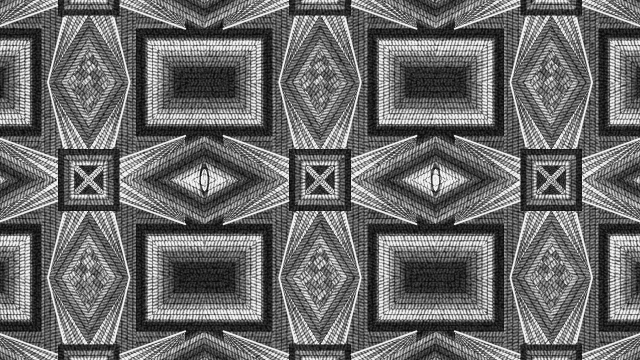
Give the GLSL for this pattern, as a WebGL 2 fragment shader.

```glsl
#version 300 es
precision highp float;
// Monochrome stitched tiling: mitred rectangles, fanned diamonds and small crossed squares.
uniform vec2 u_resolution;
out vec4 fragColor;

// Lengths are in units of 1/432 of the canvas height.
const float CANVAS_HEIGHT = 432.0;
const vec2 PERIOD = vec2(277.5, 234.5);
const vec2 HALF_CELL = PERIOD * 0.5;
const float SQUARE = 37.0;              // half side of the crossed square
const vec2 FRAME = vec2(82.0, 64.0);    // half size of the rectangle
const vec2 TALL = vec2(50.0, 81.0);     // half axes of the upright diamond
const vec2 WIDE = vec2(101.0, 53.0);    // half axes of the lying diamond
const vec2 WIDE_APEX = vec2(23.0, 53.0);
const float BAND = 6.6;                 // width of one row of stitches
const float STITCH = 3.9;               // pitch along a row
const float LINE = 1.1;                 // half width of the white lines
const float GRAIN_SIZE = 2.7;
const float GRAIN = 0.34;
const float VARIATION = 0.28;
const float INK = 0.04;
const float CHALK = 0.95;

// Rows of stitching: distance along, row coordinate, tone and pattern key.
struct Rows { float along; float row; float tone; float key; };

float hash(vec2 p) {
  return fract(sin(dot(p, vec2(127.1, 311.7))) * 43758.55);
}

float cellular(vec2 p) {
  vec2 cell = floor(p), f = fract(p);
  float nearest = 1.0;
  for (int y = -1; y <= 1; y++)
    for (int x = -1; x <= 1; x++) {
      vec2 o = vec2(x, y);
      vec2 dot0 = vec2(hash(cell + o), hash(cell + o + 71.3));
      nearest = min(nearest, length(o + dot0 - f));
    }
  return nearest;
}

float segment(vec2 p, vec2 a, vec2 b) {
  vec2 d = b - a;
  return length(p - a - d * clamp(dot(p - a, d) / dot(d, d), 0.0, 1.0));
}

// Nested mitred frames; inset holds the depth from each pair of sides.
Rows mitred(vec2 inset, vec2 p, float tone, float key) {
  bool upright = inset.x < inset.y;
  return Rows(upright ? p.y : p.x, min(inset.x, inset.y) / BAND,
              tone * (upright ? 0.85 : 1.05), key + float(upright));
}

// Rays spreading from a point, lighter towards their wide ends.
Rows fan(vec2 q, float rays, float reach, float key) {
  float angle = atan(q.y, q.x) * rays;
  float light = mix(0.36, 0.62, smoothstep(0.2, 1.0, length(q) / reach));
  float beat = 0.14 * cos(3.14159 * floor(angle));
  return Rows(length(q), angle, light + beat, key);
}

Rows crossedSquare(vec2 a) {
  vec2 inset = SQUARE - a;
  float depth = min(inset.x, inset.y);
  float tone = mix(0.13, 0.36, smoothstep(5.0, 8.0, depth));
  tone += 0.25 * (1.0 - smoothstep(1.0, 3.0, abs(depth - 18.0)));
  if (depth < 20.0) return mitred(inset, a, tone, 1.0);
  float strand = abs(a.x - a.y);
  return Rows(a.x + a.y, strand / 5.0, strand < 5.0 ? 0.66 : 0.14, 3.0);
}

Rows tallDiamond(vec2 p) {
  vec2 q = abs(p);
  float r = q.x / TALL.x + q.y / TALL.y;
  if (r > 1.0) return fan(vec2(q.y, TALL.x - q.x), 16.0, 85.0, 4.0);
  if (r < 0.5) {
    // Basket weave of diagonal strips
    vec2 u = vec2(p.x + p.y, p.x - p.y) * 0.7071;
    vec2 block = floor(u / 13.0 + 0.5);
    bool over = mod(block.x + block.y, 2.0) < 0.5;
    return Rows(over ? u.x : u.y, (over ? u.y : u.x) / 6.5 + 1.0, over ? 0.5 : 0.34, 5.0);
  }
  return Rows(q.y, r * 6.0, mix(0.48, 0.3, smoothstep(0.55, 0.9, r)), 6.0);
}

Rows wideDiamond(vec2 q) {
  float r = q.x / WIDE.x + q.y / WIDE.y;
  if (r > 1.0 && q.x > WIDE_APEX.x)
    return fan(vec2(q.x - WIDE_APEX.x, WIDE_APEX.y - q.y), 15.0, 95.0, 7.0);
  float tone = mix(0.9, 0.17, smoothstep(0.16, 0.55, r));
  tone += 0.24 * smoothstep(0.55, 0.95, r) - 0.3 * smoothstep(0.95, 1.1, r);
  // Upright spindle at the heart
  float spindle = length(q / vec2(4.0, 13.0));
  tone = mix(tone, spindle < 1.0 ? 0.95 : 0.2, 1.0 - smoothstep(1.4, 1.6, spindle));
  return Rows(q.x, r * 7.0, tone, 8.0);
}

Rows rectangle(vec2 q) {
  vec2 inset = FRAME - q;
  float depth = min(inset.x, inset.y);
  float tone = mix(0.11, 0.7, smoothstep(10.0, 15.0, depth));
  tone = mix(tone, 0.34, smoothstep(20.0, 36.0, depth));
  return mitred(inset, q, mix(tone, 0.13, smoothstep(38.0, 50.0, depth)), 9.0);
}

float stitchedCloth(vec2 p) {
  vec2 id = floor(p / PERIOD + 0.5);
  vec2 c = p - id * PERIOD, a = abs(c);
  float seed = hash(id * 2.0 + step(0.0, c));
  vec2 tall = vec2(c.x, c.y - sign(c.y) * HALF_CELL.y);
  vec2 corner = HALF_CELL - a;
  vec2 wide = vec2(corner.x, a.y);

  Rows s;
  if (max(a.x, a.y) < SQUARE) s = crossedSquare(a);
  else if (a.x < TALL.x - 0.26 * corner.y) s = tallDiamond(tall);
  else if (a.y < min(WIDE.y, WIDE.y - 0.36 * (wide.x - WIDE_APEX.x))) s = wideDiamond(wide);
  else if (corner.x < FRAME.x && corner.y < FRAME.y) s = rectangle(corner);
  else if (corner.x > FRAME.x) s = Rows(a.y, a.x / BAND, 0.3, 11.0);
  else s = Rows(a.x, a.y / BAND, 0.27, 12.0);

  // Uneven rows, dark grooves and slanted stitches
  float row = floor(s.row), f = fract(s.row);
  float tone = s.tone * (1.0 + VARIATION * (hash(vec2(row, s.key)) + 0.5 * hash(vec2(row, seed * 91.0)) - 0.75));
  float groove = smoothstep(0.0, 0.2, f) * (1.0 - smoothstep(0.82, 1.0, f));
  float phase = s.along / STITCH + 0.5 * f + hash(vec2(row, seed * 37.0));
  float tick = cos(6.28318 * phase) + 0.7 * (hash(vec2(floor(phase), row + seed * 53.0)) - 0.5);
  float v = tone * mix(0.5, 1.2, groove) * (1.0 + 0.38 * tick);

  // Grain and slow wear
  v += GRAIN * (0.45 - cellular(p / GRAIN_SIZE)) * (0.5 + tone);
  v *= 1.05 + 0.06 * sin(p.x * 0.019 + 2.0 * sin(p.y * 0.013)) * sin(p.y * 0.023 + 1.0);

  // White ridge lines of both diamonds
  float ridge = min(segment(abs(tall), vec2(49.0, 0.0), vec2(30.0, 77.0)),
                    segment(wide, WIDE_APEX, vec2(101.0, 25.0)));
  return clamp(mix(v, CHALK, 1.0 - smoothstep(LINE - 0.5, LINE + 0.5, ridge)), INK, CHALK);
}

void main() {
  // Four subsamples smooth every edge
  float v = 0.0;
  for (int i = 0; i < 4; i++) {
    vec2 jitter = vec2(i % 2, i / 2) * 0.5 - 0.25;
    v += stitchedCloth((gl_FragCoord.xy + jitter - 0.5 * u_resolution) * CANVAS_HEIGHT / u_resolution.y);
  }
  fragColor = vec4(vec3(v * 0.25), 1.0);
}
```
